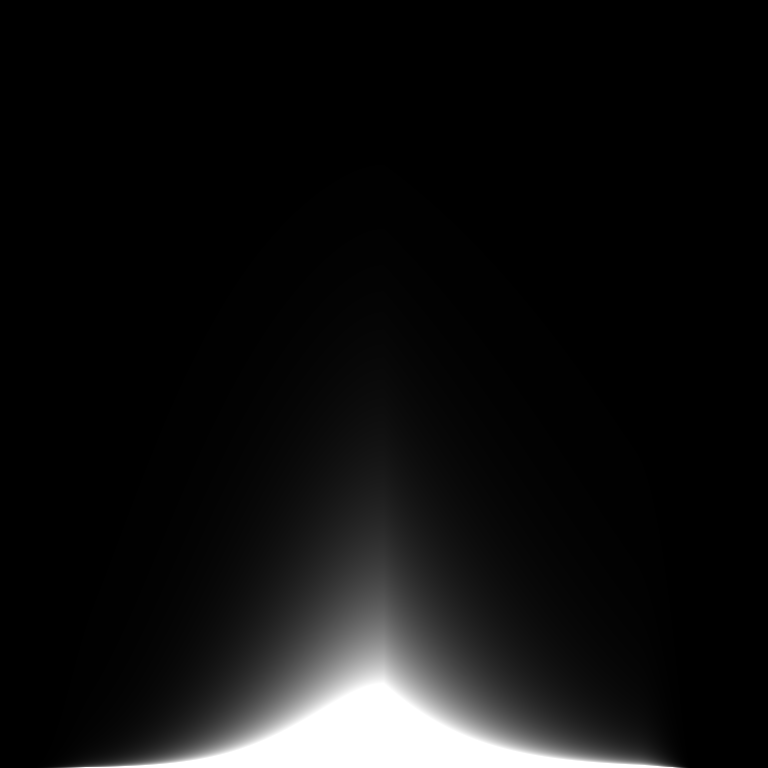
This background is drawn by a Shadertoy shader. Its source:

```glsl
#define CENTER_X 0.5
#define STRENGTH 0.156
#define HEIGHT_POWER 3.0
#define LEFT_DECAY 8.0
#define LEFT_ROUNDING 0.05
#define LEFT_BELL 18.0
#define RIGHT_DECAY 11.2
#define LEFT_FADE vec2(0.38, 0.46)
#define RIGHT_FADE vec2(0.33, 0.40)

// Rounded shoulder, falling off like a bell far from the axis
float leftSpread(float d) {
    float rounded = sqrt(d * d + LEFT_ROUNDING * LEFT_ROUNDING) - LEFT_ROUNDING;
    float fade = 1.0 - smoothstep(LEFT_FADE.x, LEFT_FADE.y, d);
    return exp(-LEFT_DECAY * rounded - LEFT_BELL * d * d) * fade;
}

// Sharp exponential slope, cut off softly near its end
float rightSpread(float d) {
    float fade = 1.0 - smoothstep(RIGHT_FADE.x, RIGHT_FADE.y, d);
    return exp(-RIGHT_DECAY * d) * fade;
}

// Bright at the floor, vanishing at the top
float verticalGlow(float y) {
    return pow(max(1.0 - y, 0.0), HEIGHT_POWER) / max(y, 0.0001);
}

void mainImage(out vec4 fragColor, in vec2 fragCoord) {
    vec2 uv = fragCoord / iResolution.xy;
    float offset = uv.x - CENTER_X;
    float spread = offset < 0.0 ? leftSpread(-offset) : rightSpread(offset);
    float glow = STRENGTH * spread * verticalGlow(uv.y);
    fragColor = vec4(vec3(clamp(glow, 0.0, 1.0)), 1.0);
}
```
